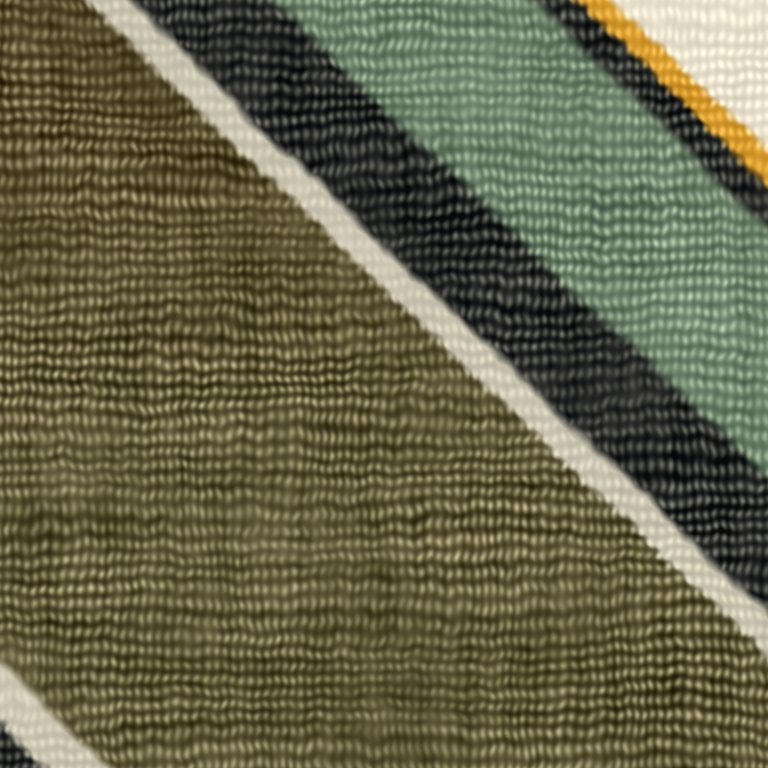
A Shadertoy shader for this texture:

```glsl
// Close view of a loosely woven cloth printed with diagonal stripes.
// Stripes come from one slanted coordinate with soft steps; the weave is two
// cosine thread sets bent by gradient noise, with slubs and uneven stitches.

const float TAU = 6.28318;

vec2 gradientAt(vec2 cell) {
    float h = fract(sin(dot(cell, vec2(127.1, 311.7))) * 43758.5);
    return vec2(cos(TAU * h), sin(TAU * h));
}

// Gradient noise, roughly -0.7 to 0.7
float gnoise(vec2 p) {
    vec2 i = floor(p), f = p - i;
    vec2 w = f * f * f * (f * (f * 6.0 - 15.0) + 10.0);
    float a = dot(gradientAt(i), f);
    float b = dot(gradientAt(i + vec2(1, 0)), f - vec2(1, 0));
    float c = dot(gradientAt(i + vec2(0, 1)), f - vec2(0, 1));
    float d = dot(gradientAt(i + vec2(1, 1)), f - vec2(1, 1));
    return mix(mix(a, b, w.x), mix(c, d, w.x), w.y);
}

// Thread coordinates: x counts warp columns, y counts weft rows
vec2 threadCoords(vec2 p) {
    vec2 t = p * vec2(86.0, 51.0);
    t.x += 1.1 * gnoise(p * vec2(9.0, 5.0)) + 0.45 * gnoise(p * vec2(14.0, 50.0) + 7.0);
    t.y += 1.1 * gnoise(p * vec2(4.0, 9.0) + 31.0) + 0.4 * gnoise(p * vec2(40.0, 16.0) + 3.0);
    return t;
}

// Brightness of the woven surface, centred on zero
float weave(vec2 t, vec2 p) {
    float column = 0.5 + 0.5 * cos(TAU * t.x);
    float row = 0.5 + 0.5 * cos(TAU * t.y);
    float stitches = (0.25 + 0.75 * row) * (0.42 + 0.58 * column) - 0.44;
    float contrast = 0.95 + 0.75 * gnoise(p * 5.0 + 12.0) + 0.6 * gnoise(t * vec2(0.5, 0.8));
    return stitches * max(contrast, 0.3);
}

// Long uneven threads and broad wear
float slubs(vec2 t, vec2 p) {
    float across = gnoise(vec2(p.x * 5.0, t.y * 0.65));
    float along = gnoise(vec2(t.x * 0.45, p.y * 5.0) + 19.0);
    return 0.22 * across + 0.17 * along + 0.16 * gnoise(p * 5.0 + 41.0)
         + 0.14 * gnoise(t * vec2(0.8, 0.9) + 5.0);
}

// Dye colour in rgb, thread contrast in alpha
vec4 stripes(float s, vec2 p) {
    vec4 black = vec4(0.175, 0.18, 0.17, 0.38);
    vec4 white = vec4(0.80, 0.78, 0.70, 0.16);
    vec4 olive = vec4(mix(vec3(0.39, 0.36, 0.235), vec3(0.34, 0.30, 0.175),
                          smoothstep(0.35, 1.0, p.y)), 0.40);
    vec4 green = vec4(0.44, 0.525, 0.43, 0.32);
    vec4 dye = mix(black, white, smoothstep(-0.955, -0.932, s));
    dye = mix(dye, olive, smoothstep(-0.872, -0.850, s));
    dye = mix(dye, white, smoothstep(0.094, 0.112, s));
    dye = mix(dye, black, smoothstep(0.148, 0.169, s));
    dye = mix(dye, green, smoothstep(0.322, 0.352, s));
    dye = mix(dye, black, smoothstep(0.648, 0.673, s));
    dye = mix(dye, vec4(0.85, 0.62, 0.19, 0.20), smoothstep(0.706, 0.726, s));
    return mix(dye, vec4(0.92, 0.89, 0.81, 0.15), smoothstep(0.750, 0.770, s));
}

void mainImage(out vec4 fragColor, in vec2 fragCoord) {
    vec2 p = fragCoord / iResolution.xy;
    vec2 t = threadCoords(p);
    float light = weave(t, p);

    // Slanted stripe coordinate, frayed slightly by the threads
    float s = 0.957 * p.x + p.y - 1.0;
    s += 0.010 * gnoise(p * 9.0) + 0.008 * gnoise(t * 0.6 + 8.0) + 0.006 * light;
    vec4 dye = stripes(s, p);

    // Pale fibres over the dye, dark gaps between them
    float shade = light + slubs(t, p);
    vec3 color = dye.rgb + dye.a * shade * vec3(1.0, 0.99, 0.88);
    fragColor = vec4(clamp(color, 0.03, 1.0), 1.0);
}
```
